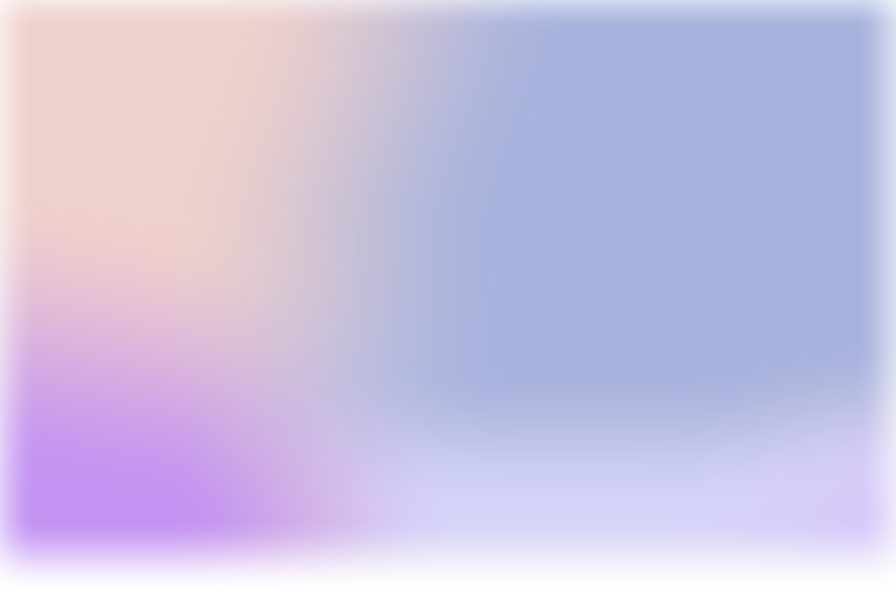
This background is drawn by a WebGL 1 fragment shader. Its source:

```glsl
precision highp float;

uniform vec2 u_resolution;

const vec3 BLUSH = vec3(0.935, 0.815, 0.800);
const vec3 VIOLET = vec3(0.760, 0.575, 0.950);
const vec3 LAVENDER = vec3(0.835, 0.830, 0.970);
const vec3 LILAC = vec3(0.845, 0.770, 0.975);
const vec3 BLUE = vec3(0.653, 0.700, 0.870);

// Falls smoothly from one at low to zero at high
float fall(float low, float high, float v) {
  return 1.0 - smoothstep(low, high, v);
}

// Soft elliptical glow
float glow(vec2 p, vec2 center, vec2 radius) {
  vec2 d = (p - center) / radius;
  return exp(-dot(d, d));
}

// Coverage of the panel, whose blurred rim dissolves into white
float panelMask(vec2 p) {
  float sides = smoothstep(-0.035, 0.042, p.x) * smoothstep(-0.035, 0.045, 1.0 - p.x);
  float top = smoothstep(-0.05, 0.05, 1.0 - p.y);
  float bottom = smoothstep(0.03, 0.155, p.y);
  return sides * top * bottom;
}

void main() {
  vec2 p = gl_FragCoord.xy / u_resolution;

  // Blush upper left, lavender floor, lilac lower right
  float ground = smoothstep(0.2, 0.5, p.x) * fall(0.2, 0.6, p.y);
  vec3 color = mix(BLUSH, LAVENDER, ground);
  color = mix(color, LILAC, 0.8 * glow(p, vec2(1.0, 0.14), vec2(0.13, 0.13)));

  // Violet rising diagonally from the lower left
  float violet = fall(0.2, 0.7, p.y + 0.3 * p.x) * fall(0.18, 0.52, p.x);
  color = mix(color, VIOLET, violet);

  // Broad blue cloud, leaning right near the top
  float lean = 0.07 * smoothstep(0.6, 1.0, p.y);
  float floorLine = p.y - 0.05 * smoothstep(0.75, 1.0, p.x);
  float cloud = smoothstep(0.18, 0.58, p.x - lean) * smoothstep(0.16, 0.4, floorLine);
  color = mix(color, BLUE, cloud);

  gl_FragColor = vec4(mix(vec3(1.0), color, panelMask(p)), 1.0);
}
```
